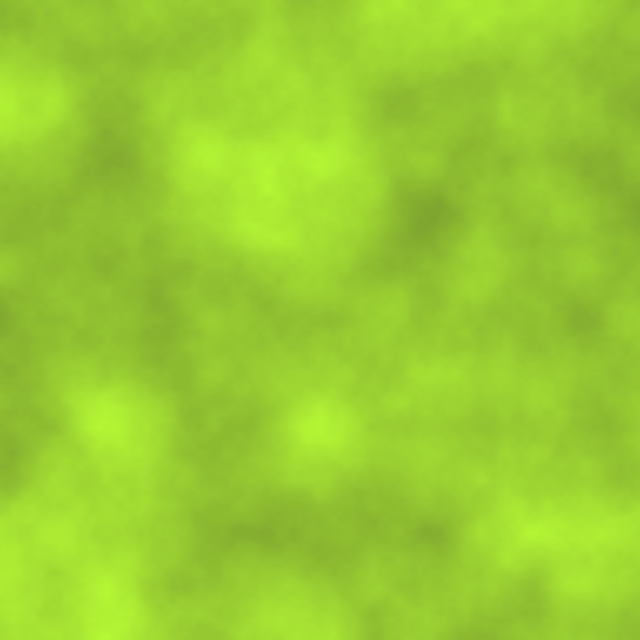
This texture is drawn by a Shadertoy shader. Its source:

```glsl
// Soft mottled lime green, like blurred grass or moss.
// Octaves of smooth value noise are summed into a cloudy height,
// which then blends between a shaded and a sunlit green.

const float BASE_CELLS = 6.0;   // coarsest noise cells across the canvas
const int   OCTAVES    = 6;
const float LACUNARITY = 2.0;   // frequency step per octave
const float GAIN       = 0.5;   // amplitude step per octave
const uint  SEED       = 37u;

const vec3 SHADED_GREEN = vec3(0.46, 0.59, 0.18);
const vec3 SUNLIT_GREEN = vec3(0.76, 1.05, 0.21);

// Integer hash of a lattice point, from 0 to 1
float hash(ivec2 cell, uint seed) {
    uint h = uint(cell.x) * 0x9E3779B1u ^ uint(cell.y) * 0x85EBCA77u ^ seed * 0xC2B2AE3Du;
    h = (h ^ (h >> 16)) * 0x7FEB352Du;
    h = (h ^ (h >> 15)) * 0x846CA68Bu;
    h ^= h >> 16;
    return float(h >> 8) / 16777216.0;
}

// Lattice values blended with a smooth cubic
float valueNoise(vec2 p, uint seed) {
    ivec2 cell = ivec2(floor(p));
    vec2 f = fract(p);
    vec2 w = f * f * (3.0 - 2.0 * f);
    float bottom = mix(hash(cell, seed), hash(cell + ivec2(1, 0), seed), w.x);
    float top = mix(hash(cell + ivec2(0, 1), seed), hash(cell + ivec2(1, 1), seed), w.x);
    return mix(bottom, top, w.y);
}

// Weighted mean of the octaves, from 0 to 1
float cloud(vec2 p) {
    float sum = 0.0;
    float total = 0.0;
    float amplitude = 1.0;
    for (int i = 0; i < OCTAVES; i++) {
        sum += amplitude * valueNoise(p, SEED + uint(i));
        total += amplitude;
        amplitude *= GAIN;
        p *= LACUNARITY;
    }
    return sum / total;
}

void mainImage(out vec4 fragColor, in vec2 fragCoord) {
    vec2 uv = fragCoord / iResolution.y;
    float light = cloud(uv * BASE_CELLS);
    vec3 color = mix(SHADED_GREEN, SUNLIT_GREEN, light);
    fragColor = vec4(clamp(color, 0.0, 1.0), 1.0);
}
```
